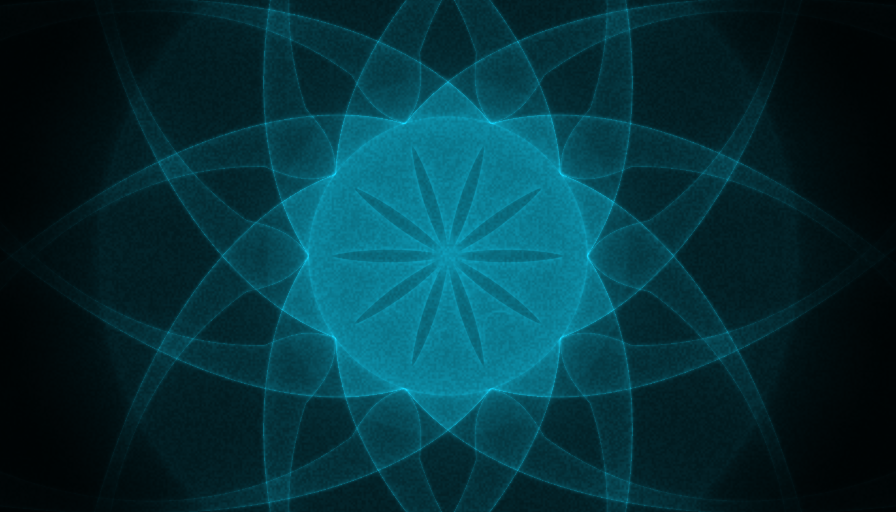
This background is drawn by a Shadertoy shader. Its source:

```glsl
#define SECTOR 0.6283185
#define DISC_RADIUS 0.272
#define HALO_RADIUS 0.68
#define PETAL_LENGTH 0.228
#define PETAL_WIDTH 0.0125
#define LINE_WIDTH 0.0022
#define GRAIN 0.16
#define TINT vec3(0.085, 1.0, 1.18)

float hash(vec2 p) {
    p = fract(p * vec2(0.1031, 0.1173));
    p += dot(p, p.yx + 33.33);
    return fract((p.x + p.y) * p.x * 91.7);
}

float noise(vec2 p) {
    vec2 i = floor(p), f = fract(p);
    f = f * f * (3.0 - 2.0 * f);
    vec2 e = vec2(0.0, 1.0);
    return mix(mix(hash(i), hash(i + e.yx), f.x),
               mix(hash(i + e.xy), hash(i + e.yy), f.x), f.y);
}

// Angle wrapped to the nearest spoke
float fold(float a) {
    return a - SECTOR * round(a / SECTOR);
}

// Angle of the wide sweeping arm at a radius
float sweepArm(float r) {
    return (2.5 - sqrt(6.25 - 1.6 * (3.68 - 1.0 / max(r, 0.05)))) / 0.8;
}

// Angle of the steep inner arm at a radius
float steepArm(float r) {
    float rise = max(r - DISC_RADIUS, 0.0);
    return 0.18 * (1.0 - exp(-30.0 * rise)) + 1.1 * max(r - 0.4, 0.0);
}

// Thin bright edge with a soft veil on one side
float caustic(float offset, float slope, float r, float veilSide) {
    float stretch = r / sqrt(1.0 + r * r * slope * slope);
    float d = abs(fold(offset)) * stretch;
    float veil = mod(offset * veilSide, SECTOR) * stretch;
    return 0.16 * exp(-d / LINE_WIDTH) + 0.09 * exp(-veil / 0.035);
}

float outerArms(float angle, float r) {
    float sweep = sweepArm(r), steep = steepArm(r);
    float sweepSlope = (sweepArm(r + 0.001) - sweep) / 0.001;
    float steepSlope = (steepArm(r + 0.001) - steep) / 0.001;
    float light = 0.0;
    for (float side = -1.0; side < 2.0; side += 2.0) {
        float a = side * angle;
        light += caustic(a - sweep, sweepSlope, r, 1.0);
        light += 0.65 * caustic(a - steep, steepSlope, r, -1.0);
    }
    return light * (1.0 - 0.88 * smoothstep(0.48, 0.85, r));
}

float discLight(vec2 p, float angle, float r) {
    float a = fold(angle);
    float light = 0.47 + 0.05 * smoothstep(0.2, DISC_RADIUS, r);
    light += 0.14 * exp(-r / 0.05);

    // Dark petals with glowing edges
    float x = clamp(r / PETAL_LENGTH, 0.0, 1.0);
    float halfWidth = PETAL_WIDTH * pow(sin(3.14159 * x), 0.7);
    float edge = abs(a) * r - halfWidth;
    float along = smoothstep(0.01, 0.05, r)
                * (1.0 - smoothstep(PETAL_LENGTH - 0.01, PETAL_LENGTH, r));
    light -= 0.11 * along * (1.0 - smoothstep(-0.0015, 0.0015, edge));
    light += 0.06 * along * exp(-abs(edge) / 0.003);
    light += 0.04 * along * exp(-max(edge, 0.0) / 0.02);

    // Faint arcs between the petals
    float b = fold(angle - 0.5 * SECTOR);
    vec2 q = r * vec2(cos(b), sin(b)) - vec2(0.175, 0.0);
    float arc = abs(length(q) - 0.034);
    light += 0.03 * exp(-arc / 0.003) * smoothstep(0.015, -0.02, q.x);
    return light;
}

void mainImage(out vec4 fragColor, in vec2 fragCoord) {
    vec2 p = (fragCoord - 0.5 * iResolution.xy) / iResolution.y;
    float r = length(p);
    float angle = atan(p.y, p.x + 1e-6);
    float pixel = 1.0 / iResolution.y;

    // Wide halo with a faint rim
    float light = 0.015 + 0.065 * (1.0 - smoothstep(0.58, 0.9, r));
    light += 0.025 * (1.0 - smoothstep(HALO_RADIUS - 0.02, HALO_RADIUS + 0.02, r));
    light += 0.025 * exp(-abs(r - HALO_RADIUS) / 0.015);
    light += 0.19 * exp(-max(r - DISC_RADIUS, 0.0) / 0.09);
    light += 0.03 * (1.0 - smoothstep(0.345, 0.36, r));

    // Ten pointed star and its arms
    float inside = (abs(fold(angle)) - sweepArm(r)) * r;
    float star = smoothstep(-0.002, 0.002, inside) * (1.0 - smoothstep(0.34, 0.35, r));
    light += 0.07 * star + outerArms(angle, r);

    // Soft radial beams toward the border
    float beams = noise(vec2(8.0 + 7.0 * abs(sin(angle)), 3.0));
    light += 0.025 * beams * smoothstep(0.45, 0.65, r) * (1.0 - smoothstep(0.7, 1.05, r));

    // Bright central disc
    float disc = 1.0 - smoothstep(-pixel, pixel, r - DISC_RADIUS);
    light = mix(light, discLight(p, angle, r), disc);
    light += 0.08 * exp(-abs(r - DISC_RADIUS) / 0.003);

    // Fine woven grain
    float grain = noise(p * 240.0 + 300.0) - 0.5;
    light *= 1.0 + GRAIN * grain * (1.0 + smoothstep(0.25, 0.5, r));
    fragColor = vec4(clamp(light * TINT, 0.0, 1.0), 1.0);
}
```
